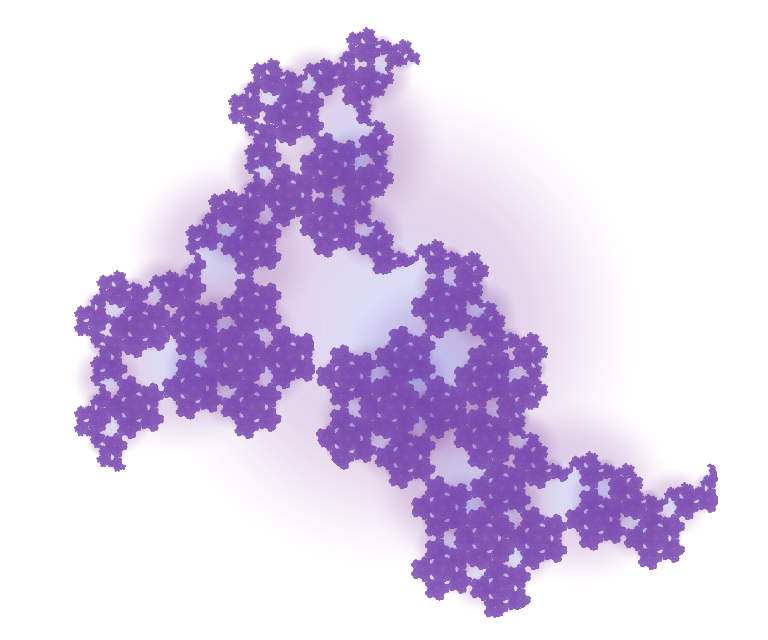
Give the GLSL for this background, as a Shadertoy shader.

```glsl
// A five-fold dragon curve of six golden-ratio copies, drawn in violet on white.
// Each pixel walks the tree of copies backwards, skipping those out of reach;
// every copy lays down a soft tinted disc and the smallest ones draw the curve.

const vec2  START = vec2(-0.405, -0.228);   // left end, in canvas heights from the middle
const float SPAN = 0.912;                   // end-to-end length, in canvas heights
const float RATIO = 0.381966;               // size of a copy: 1 / golden ratio squared
const float TURN = 0.6283185;               // 36 degrees
const int   COPIES = 6;
const int   DEPTH = 6;
const int   GLOW_LEVELS = 4;
const int   MAX_STEPS = 2000;

const vec2  DISC_CENTRE = vec2(0.463, 0.24); // in units of a copy's span
const float DISC_RADIUS = 0.437;
const float REACH = 0.61;                   // bounds the whole curve around DISC_CENTRE
const float LINE_WIDTH = 0.0022;
const float LINE_OPACITY = 0.82;

const vec3 PAPER = vec3(1.0, 0.997, 1.0);
const vec3 CORE_TINT = vec3(0.86, 0.87, 0.97);
const vec3 RIM_TINT = vec3(0.89, 0.83, 0.915);
const vec3 VIOLET = vec3(0.46, 0.27, 0.68);

// Headings of the six copies, in turns of 36 degrees
const float HEADINGS[COPIES] = float[COPIES](1.0, 3.0, -1.0, -3.0, -1.0, 1.0);

// Transparent disc: bluish core, pinkish body, clear edge
vec3 discTint(vec2 q) {
    float d = length(q - DISC_CENTRE) / DISC_RADIUS;
    vec3 tint = mix(CORE_TINT, RIM_TINT, smoothstep(0.05, 0.55, d));
    return mix(tint, vec3(1.0), smoothstep(0.4, 1.0, d));
}

float unitSegmentDistance(vec2 q) {
    return length(q - vec2(clamp(q.x, 0.0, 1.0), 0.0));
}

void mainImage(out vec4 fragColor, in vec2 fragCoord) {
    vec2 canvas = (fragCoord - 0.5 * iResolution.xy) / iResolution.y;
    vec2 q = (canvas - START) / SPAN;
    float pixel = 1.0 / (iResolution.y * SPAN);

    // Frame of each copy within its parent
    vec2 joint[COPIES];
    vec2 heading[COPIES];
    vec2 pen = vec2(0.0);
    for (int k = 0; k < COPIES; k++) {
        float angle = HEADINGS[k] * TURN;
        heading[k] = vec2(cos(angle), sin(angle));
        joint[k] = pen;
        pen += RATIO * heading[k];
    }

    // Size of a copy at each level
    float size[DEPTH + 1];
    size[0] = 1.0;
    for (int n = 1; n <= DEPTH; n++) size[n] = size[n - 1] * RATIO;

    // Depth-first walk through the copies near this pixel
    vec2 place[DEPTH + 1];
    int nextCopy[DEPTH + 1];
    place[0] = q;
    nextCopy[0] = 0;
    int level = 0;
    float curveDistance = 1.0;
    vec3 color = PAPER * discTint(q);

    for (int i = 0; i < MAX_STEPS; i++) {
        if (nextCopy[level] == COPIES) {
            if (level == 0) break;
            level--;
            continue;
        }
        int k = nextCopy[level]++;
        vec2 offset = (place[level] - joint[k]) / RATIO;
        vec2 along = heading[k];
        vec2 child = vec2(dot(offset, along), dot(offset, vec2(-along.y, along.x)));
        int childLevel = level + 1;
        float margin = (LINE_WIDTH + pixel) / size[childLevel];
        if (length(child - DISC_CENTRE) > REACH + margin) continue;

        if (childLevel == DEPTH) {
            curveDistance = min(curveDistance, unitSegmentDistance(child) * size[DEPTH]);
        } else {
            if (childLevel <= GLOW_LEVELS) color *= discTint(child);
            level = childLevel;
            place[level] = child;
            nextCopy[level] = 0;
        }
    }

    // Smooth line on top of the glow
    float ink = 1.0 - smoothstep(LINE_WIDTH - 0.5 * pixel, LINE_WIDTH + 0.5 * pixel, curveDistance);
    color = mix(color, VIOLET, LINE_OPACITY * ink);
    fragColor = vec4(color, 1.0);
}
```
